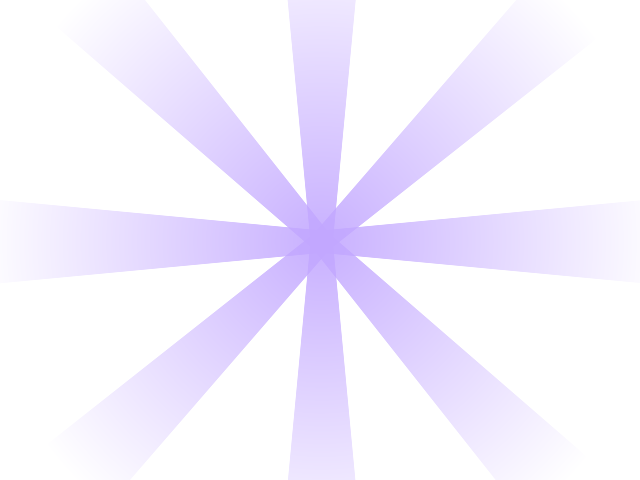
Give the GLSL for this background, as a Shadertoy shader.

```glsl
// Eight soft lavender rays widening from the centre and fading out into white.

// Coverage of a two-ended ray along the given angle, narrowest at the origin.
float rayMask(vec2 p, float angle, float pixel) {
    vec2 axis = vec2(cos(angle), sin(angle));
    float along = abs(dot(p, axis));
    float across = abs(dot(p, vec2(-axis.y, axis.x)));
    float edge = across - (0.0234 + 0.0945 * along);
    return 1.0 - smoothstep(-0.5 * pixel, 0.5 * pixel, edge);
}

void mainImage(out vec4 fragColor, in vec2 fragCoord) {
    // Canvas heights, measured from the hub of the rays
    vec2 p = (fragCoord - vec2(0.5026, 0.4965) * iResolution.xy) / iResolution.y;
    float pixel = 1.0 / iResolution.y;

    vec3 lavender = vec3(0.76, 0.655, 1.0);
    float opacity = 0.9 * clamp(1.0 - length(p) / 0.715, 0.0, 1.0);

    // Layer the translucent rays so that their overlap deepens into a star
    vec3 color = vec3(1.0);
    for (int i = 0; i < 4; i++) {
        // Odd rays are diagonals, turned slightly less than 45 degrees
        float angle = radians(45.0 * float(i) - 1.3 * float(i % 2));
        color = mix(color, lavender, opacity * rayMask(p, angle, pixel));
    }

    fragColor = vec4(color, 1.0);
}
```
